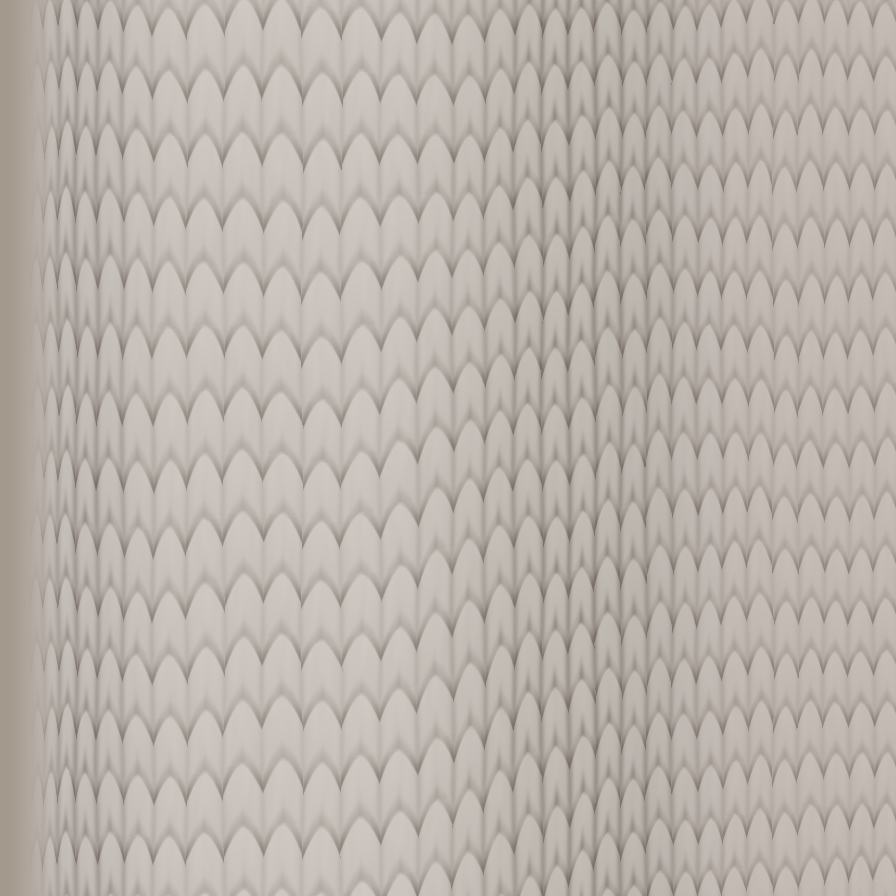
Write a WebGL 1 fragment shader that draws this texture.

```glsl
precision highp float;
// Draped pale stockinette knit: arched stitches in columns squeezed by soft vertical folds.

uniform vec2 u_resolution;

const vec3 WARM_LIGHT = vec3(0.810, 0.784, 0.760);
const vec3 COOL_GREY  = vec3(0.762, 0.738, 0.712);
const vec3 ROSE_GREY  = vec3(0.778, 0.741, 0.718);
const vec3 EDGE_BEIGE = vec3(0.665, 0.622, 0.572);
const vec3 SHADOW     = vec3(0.430, 0.390, 0.360);

float hash(vec2 p) {
  return fract(sin(dot(p, vec2(27.17, 61.73))) * 4375.85);
}

float bell(float x, float center, float width) {
  float d = (x - center) / width;
  return exp(-d * d);
}

// Column coordinate: wide at left of centre, narrow in the folds.
float columnAt(float x) {
  float squeeze = 0.675 * log(1.0 + exp((x - 0.535) / 0.05));
  return 22.0 * x + squeeze - 6.0 * exp(-x / 0.06) - 0.405;
}

// Row coordinate, counted downward; rows are closer on the right.
float rowAt(float x, float down) {
  float count = mix(14.1, 16.7, smoothstep(0.36, 0.80, x));
  float sag = 0.10 * sin(9.0 * x + 5.0 * down) + 0.06 * sin(23.0 * x - 8.0 * down);
  return count * down + sag - 0.12;
}

// Layered sines give faint yarn fibres, stretched along the columns.
float fibres(vec2 p) {
  return 0.5 * sin(p.x * 310.0 + 2.0 * sin(p.y * 31.0))
       + 0.3 * sin(p.x * 530.0 - p.y * 47.0)
       + 0.2 * sin(p.x * 190.0 + p.y * 83.0);
}

// Shadow of one stitch: side is -1..1 across a column, size is its half width.
float stitchShadow(float side, float size, float row, float fold) {
  float away = abs(side);
  float arch = 0.50 * pow(away, 1.6);
  float f = fract(row - arch);

  // Soft dark outline above each arch, deepest in the notch between columns.
  float rim = smoothstep(0.66, 0.93, f) * (1.0 - smoothstep(0.93, 1.0, f));
  float notch = rim * smoothstep(0.35, 1.0, away);

  // Seam between columns and crease between the two arms of a stitch.
  float seam = bell((1.0 - away) * size, 0.0, 0.0034);
  float crease = bell(away * size, 0.0, 0.0028) * smoothstep(0.45, 0.85, f)
               * (1.0 - smoothstep(0.92, 1.0, f));

  float body = 0.07 * f + 0.05 * away * away;
  return body + 0.17 * rim + 0.25 * notch
       + seam * (0.10 + 0.30 * fold) + crease * (0.05 + 0.26 * fold);
}

// Broad colour of the cloth across its folds.
vec3 clothColor(vec2 uv) {
  vec3 color = mix(WARM_LIGHT, COOL_GREY, smoothstep(0.40, 0.62, uv.x));
  color = mix(color, ROSE_GREY, smoothstep(0.68, 0.92, uv.x));
  color *= 1.0 - 0.045 * bell(uv.x, 0.09, 0.07);
  color *= 1.0 - 0.020 * bell(uv.x, 0.72, 0.05);
  return mix(EDGE_BEIGE, color, smoothstep(0.005, 0.065, uv.x));
}

void main() {
  vec2 uv = gl_FragCoord.xy / u_resolution;
  float down = 1.0 - uv.y;

  // Slight sway keeps the columns from being ruled straight.
  float x = uv.x + 0.0012 * sin(down * 19.0 + uv.x * 40.0);
  float column = columnAt(x);
  float density = (columnAt(x + 0.001) - columnAt(x - 0.001)) / 0.002;
  float index = floor(column);
  float side = 2.0 * fract(column) - 1.0;

  // Each column is shifted and each stitch leans a little differently.
  float row = rowAt(x, down) + 0.16 * (hash(vec2(index, 3.0)) - 0.5);
  float lean = hash(vec2(index, floor(row))) - 0.5;
  row += 0.10 * lean * side * (1.0 - side * side);

  float fold = bell(x, 0.65, 0.13) + 0.75 * bell(x, 0.09, 0.06);
  float focus = smoothstep(0.025, 0.075, x);
  float wear = 0.85 + 0.3 * hash(vec2(index, floor(row) + 17.0));
  float shadow = stitchShadow(side, 0.5 / density, row, fold);
  shadow = mix(0.10, shadow * mix(1.0, wear, 0.5), focus);

  vec3 color = mix(clothColor(uv), SHADOW, clamp(shadow, 0.0, 0.85));
  color += 0.006 * focus * fibres(uv);
  gl_FragColor = vec4(color, 1.0);
}
```
